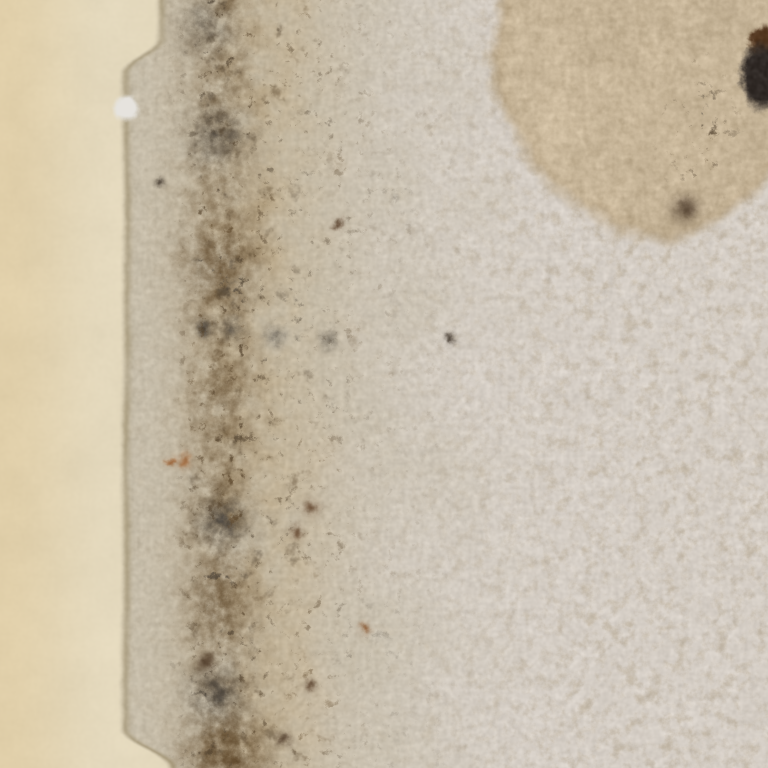
This texture is drawn by a Shadertoy shader. Its source:

```glsl
// Aged paper sheet on cream backing: foxed mildew band, tan water stain, dark specks.
#define SHEET_EDGE 0.160
#define BAND_X 0.287
#define BAND_WIDTH 0.046
#define STAIN_CENTER vec2(0.853, 0.935)
#define STAIN_RADII vec2(0.214, 0.243)
#define PAPER_COOL vec3(0.828, 0.800, 0.767)
#define PAPER_WARM vec3(0.770, 0.735, 0.662)
#define STAIN_TAN vec3(0.772, 0.698, 0.578)
#define FOX_BROWN vec3(0.370, 0.280, 0.165)
#define MOLD_GREY vec3(0.300, 0.280, 0.255)
#define GRAIN 0.055

// Soft blots along the band: x, y, radius, strength (negative strength is brown)
const vec4 BLOTS[12] = vec4[12](
    vec4(0.267, 0.965, 0.030, 0.50), vec4(0.284, 0.824, 0.032, 0.70),
    vec4(0.288, 0.665, 0.046, -0.55), vec4(0.267, 0.573, 0.011, 0.90),
    vec4(0.302, 0.573, 0.015, 0.70), vec4(0.357, 0.561, 0.011, 0.75),
    vec4(0.426, 0.557, 0.013, 0.50), vec4(0.293, 0.490, 0.030, -0.40),
    vec4(0.290, 0.322, 0.029, 0.85), vec4(0.288, 0.215, 0.038, -0.55),
    vec4(0.283, 0.097, 0.030, 0.80), vec4(0.300, 0.018, 0.048, -0.80));

// Small marks: x, y, radius, warmth
const vec4 MARKS[12] = vec4[12](
    vec4(0.893, 0.728, 0.018, 0.15), vec4(0.240, 0.399, 0.011, 1.0),
    vec4(0.221, 0.397, 0.007, 1.0), vec4(0.405, 0.338, 0.012, 0.4),
    vec4(0.386, 0.308, 0.010, 0.4), vec4(0.440, 0.707, 0.007, 0.3),
    vec4(0.586, 0.561, 0.008, 0.0), vec4(0.208, 0.763, 0.007, 0.0),
    vec4(0.475, 0.182, 0.008, 0.8), vec4(0.405, 0.108, 0.009, 0.3),
    vec4(0.370, 0.037, 0.009, 0.2), vec4(0.268, 0.137, 0.012, 0.2));

vec2 hash2(vec2 p) {
    vec3 q = fract(p.xyx * vec3(0.1031, 0.1030, 0.0973));
    q += dot(q, q.yzx + 33.33);
    return fract((q.xx + q.yz) * q.zy);
}

float gradientNoise(vec2 p) {
    vec2 i = floor(p), f = fract(p);
    vec2 u = f * f * f * (f * (f * 6.0 - 15.0) + 10.0);
    vec2 e = vec2(1.0, 0.0);
    float a = dot(hash2(i) * 2.0 - 1.0, f);
    float b = dot(hash2(i + e) * 2.0 - 1.0, f - e);
    float c = dot(hash2(i + e.yx) * 2.0 - 1.0, f - e.yx);
    float d = dot(hash2(i + e.xx) * 2.0 - 1.0, f - e.xx);
    return mix(mix(a, b, u.x), mix(c, d, u.x), u.y);
}

// Layered noise, each octave turned to hide the lattice
float fbm(vec2 p) {
    float sum = 0.0, amp = 1.0;
    for (int k = 0; k < 4; k++) {
        sum += amp * gradientNoise(p);
        p = mat2(1.6, 1.2, -1.2, 1.6) * p + 17.3;
        amp *= 0.55;
    }
    return sum;
}

float bell(float x, float width) { return exp(-x * x / (width * width)); }

void mainImage(out vec4 fragColor, in vec2 fragCoord) {
    vec2 uv = fragCoord / iResolution.xy;
    vec2 warp = vec2(fbm(uv * 50.0), fbm(uv * 50.0 + 60.0));
    vec2 p = uv + 0.008 * warp;
    float cloud = fbm(uv * 9.0), patches = fbm(uv * 22.0 + 31.0);
    float mottle = fbm(uv * 58.0 + 5.0);
    float weave = gradientNoise(uv * vec2(30.0, 170.0)) + gradientNoise(uv * vec2(170.0, 30.0));
    float grain = gradientNoise(uv * 125.0) + 0.5 * gradientNoise(uv * 210.0) + 0.35 * weave;

    // Paper ground: warm by the band, cool toward the right
    vec3 paper = mix(PAPER_WARM, PAPER_COOL, smoothstep(0.30, 0.74, uv.x + 0.12 * cloud));
    paper += vec3(0.026, 0.028, 0.032) * patches;
    float halo = bell(uv.x - 0.335, 0.095) * (0.48 + 0.5 * cloud + 0.4 * patches);
    paper = mix(paper, vec3(0.735, 0.655, 0.515), clamp(halo, 0.0, 0.8));
    float tanMottle = smoothstep(-0.25, 0.85, mottle + 0.3 * patches);
    tanMottle *= 0.45 + 0.55 * smoothstep(0.45, 0.8, uv.x);
    paper = mix(paper + 0.012, vec3(0.67, 0.61, 0.51), 0.48 * tanMottle);

    // Water stain with a faint tide line
    float stainDist = length((uv + 0.005 * warp - STAIN_CENTER) / STAIN_RADII) - 1.0 + 0.09 * cloud;
    float stain = smoothstep(0.05, -0.07, stainDist);
    vec3 stainColor = STAIN_TAN + 0.05 * cloud - 0.06 * mottle + 0.03 * patches;
    paper = mix(paper, stainColor, 0.9 * stain);
    paper -= vec3(0.030, 0.034, 0.038) * bell(stainDist + 0.035, 0.045) * (1.0 + patches);

    // Mildew band and its blots
    float band = bell(uv.x - BAND_X, BAND_WIDTH);
    float growth = band * clamp(0.28 + 0.45 * patches + 0.40 * mottle, 0.0, 0.8);
    paper = mix(paper, FOX_BROWN, growth);
    for (int k = 0; k < 12; k++) {
        vec4 b = BLOTS[k];
        float cover = bell(length(p - b.xy), b.z) * abs(b.w);
        cover *= clamp(0.70 + 0.8 * mottle, 0.15, 1.1);
        paper = mix(paper, b.w < 0.0 ? FOX_BROWN : MOLD_GREY, cover);
    }

    // Ragged foxing at two scales: dense in the band, thin beyond, a cluster in the stain
    float cluster = bell(length((uv - vec2(0.912, 0.830)) / vec2(0.042, 0.075)), 1.0);
    float spread = band + 0.50 * bell(uv.x - 0.38, 0.09) + 0.15 * bell(uv.x - 0.50, 0.12);
    float coarse = fbm(uv * 38.0 + 12.0) + 0.35 * patches;
    float fine = fbm(uv * 78.0 + 43.0) + 0.40 * patches;
    vec3 foxing = mix(MOLD_GREY, FOX_BROWN, clamp(0.6 + cloud, 0.0, 1.0));
    paper = mix(paper, foxing, 0.70 * spread * smoothstep(0.20, 0.80, coarse));
    paper = mix(paper, foxing, 0.75 * min(spread + 1.1 * cluster, 1.0) * smoothstep(0.24, 0.72, fine));
    for (int k = 0; k < 12; k++) {
        vec4 m = MARKS[k];
        float cover = bell(length(p - m.xy), m.z * 0.85);
        paper = mix(paper, mix(vec3(0.23, 0.19, 0.15), vec3(0.60, 0.37, 0.19), m.w), 0.8 * cover);
    }

    // Burnt blot at the right border, brown at its top
    float burnt = length((p - vec2(0.991, 0.900)) / vec2(0.027, 0.041));
    float scorch = length((p - vec2(0.994, 0.946)) / vec2(0.018, 0.021));
    paper = mix(paper, vec3(0.33, 0.22, 0.13), smoothstep(1.2, 0.65, scorch));
    paper = mix(paper, vec3(0.19, 0.165, 0.15), smoothstep(1.2, 0.75, burnt));
    paper += GRAIN * grain;

    // Cream backing, smooth sheet edge with rounded torn corners, and a pinhole
    vec3 backing = mix(vec3(0.880, 0.812, 0.665), vec3(0.892, 0.848, 0.740), smoothstep(0.0, 0.15, uv.x));
    backing += 0.018 * cloud + 0.012 * patches + 0.008 * grain;
    float edge = SHEET_EDGE + 0.005 * gradientNoise(vec2(uv.y * 7.0, 2.3));
    edge += 0.047 * smoothstep(0.905, 0.950, uv.y) + 0.062 * smoothstep(0.050, 0.0, uv.y);
    float inside = uv.x + 0.0015 * warp.x - edge;
    float rim = bell(inside - 0.004, 0.006) * (0.50 + 0.35 * gradientNoise(vec2(uv.y * 14.0, 8.4)));
    paper = mix(paper, vec3(0.60, 0.54, 0.40), rim);
    vec3 color = mix(backing, paper, smoothstep(-0.006, 0.006, inside));
    float hole = length(uv + 0.004 * warp - vec2(0.164, 0.859));
    color = mix(color, vec3(0.90, 0.89, 0.87), smoothstep(0.020, 0.011, hole));

    fragColor = vec4(clamp(color, 0.0, 1.0), 1.0);
}
```
